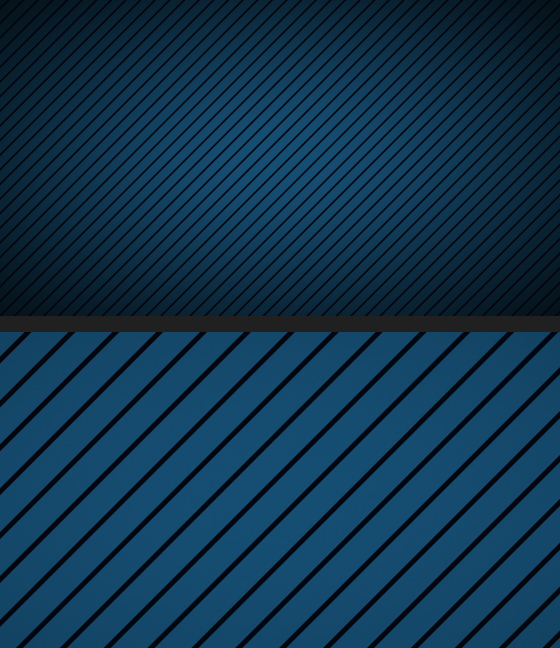
Top: the whole. Bottom: its middle third, enlarged.
This pattern is drawn by a WebGL 2 fragment shader. Its source:

```glsl
#version 300 es
precision highp float;

uniform vec2 u_resolution;
out vec4 fragColor;

const vec3 BAND_BLUE = vec3(0.085, 0.305, 0.450);
const vec3 LINE_INK = vec3(0.012, 0.022, 0.060);
const float LINES_PER_HEIGHT = 21.6;
const float LINE_SHARE = 0.16;   // line width as a part of one repeat
const float LINE_PHASE = 0.6;
const float FALLOFF = 0.75;
const float GRAIN = 0.012;

float hash(vec2 cell) {
    vec3 p = fract(cell.xyx * 0.1031);
    p += dot(p, p.yzx + 33.33);
    return fract((p.x + p.y) * p.z);
}

// Coverage of evenly repeated lines, one per unit of the coordinate
float lineMask(float coordinate, float width, float blur) {
    float distanceToLine = abs(fract(coordinate + 0.5) - 0.5);
    return 1.0 - smoothstep(-blur, blur, distanceToLine - 0.5 * width);
}

// Elliptical light, brightest at the middle of the canvas
float glow(vec2 uv, float falloff) {
    vec2 offset = 2.0 * uv - 1.0;
    return exp(-falloff * dot(offset, offset));
}

void main() {
    vec2 uv = gl_FragCoord.xy / u_resolution;
    vec2 p = gl_FragCoord.xy / u_resolution.y;

    // Diagonal lines rising to the right, measured from the upper left
    float diagonal = (p.x + 1.0 - p.y) * LINES_PER_HEIGHT - LINE_PHASE;
    float blur = LINES_PER_HEIGHT / u_resolution.y;
    float ink = lineMask(diagonal, LINE_SHARE, blur);

    // Lit bands with faint grain
    float light = glow(uv, FALLOFF);
    float grain = 1.0 + GRAIN * (hash(floor(p * 288.0)) - 0.5);
    vec3 band = BAND_BLUE * light * grain;
    vec3 line = LINE_INK * mix(0.6, 1.0, light);

    fragColor = vec4(mix(band, line, ink), 1.0);
}
```
